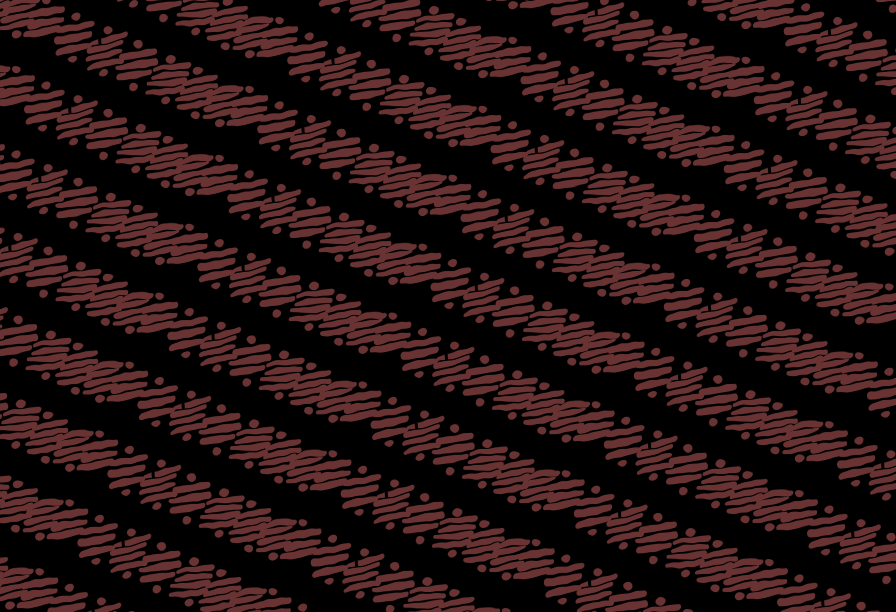
Give the GLSL for this pattern, as a Shadertoy shader.

```glsl
// Slanting bands of hand-brushed marks: clusters of 3 or 4 tapered strokes with dots
// on both sides. A skewed lattice places the clusters; seven kinds alternate along a
// band, and gradient noise roughens the outlines identically in every repeat.

const float CANVAS_HEIGHT = 786.0;               // design units, y pointing down
const vec2 LATTICE_ORIGIN = vec2(439.0, 304.0);
const vec2 CLUSTER_STEP = vec2(37.29, 16.29);    // to the next cluster in a band
const vec2 BAND_STEP = vec2(-38.5, 88.5);        // to the next band
const int KINDS = 7;
const int HOOKED = 2;
const int HEAVY = 3;
const int SPLIT = 5;
const vec3 BACKGROUND = vec3(0.0);
const vec3 MAROON = vec3(0.41, 0.20, 0.20);

// Per kind: centre offset (xy), stroke slope, stroke count
const vec4 CLUSTERS[KINDS] = vec4[KINDS](
    vec4(0.0, 0.0, -0.11, 4.0), vec4(-1.0, 1.0, -0.19, 4.0),
    vec4(-5.0, -4.0, -0.22, 4.0), vec4(-10.0, -8.0, -0.19, 3.0),
    vec4(-9.0, -4.0, -0.20, 3.0), vec4(-6.0, -3.0, -0.25, 4.0),
    vec4(-4.0, -2.0, -0.16, 3.0));

vec2 hash2(vec2 p) {
    p = vec2(dot(p, vec2(127.1, 311.7)), dot(p, vec2(269.5, 183.3)));
    return 2.0 * fract(sin(p) * 43758.5) - 1.0;
}

float gradientNoise(vec2 p) {
    vec2 i = floor(p), f = fract(p);
    vec2 u = f * f * (3.0 - 2.0 * f);
    vec2 e = vec2(1.0, 0.0);
    float top = mix(dot(hash2(i), f), dot(hash2(i + e.xy), f - e.xy), u.x);
    float bottom = mix(dot(hash2(i + e.yx), f - e.yx), dot(hash2(i + e.xx), f - e.xx), u.x);
    return mix(top, bottom, u.y);
}

// Displaces a point so that straight edges look brushed
vec2 roughen(vec2 p, float seed, float amount) {
    vec2 s = p * 0.075 + seed * 17.3;
    return p + amount * vec2(gradientNoise(s), gradientNoise(s + 41.7));
}

// Sheared, bent bar with round ends; taper makes one end thicker
float strokeDistance(vec2 p, float halfLength, float slope, float bend, float radius, float taper) {
    float t = clamp(p.x / halfLength, -1.0, 1.0);
    p.y -= slope * p.x + bend * t * t;
    return length(vec2(p.x - t * halfLength, p.y)) - radius * (1.0 + taper * t - 0.18 * t * t);
}

float dotDistance(vec2 p, float radius) {
    return length(vec2(p.x * 0.9 + p.y * 0.15, p.y * 1.08)) - radius;
}

// Stack of strokes, with a dot above and a dot below
float clusterDistance(vec2 p, int kind) {
    float seed = float(kind) + 1.0;
    vec4 shape = CLUSTERS[kind];
    p = roughen(p - shape.xy, seed, 3.0);

    float pitch = mix(13.2, 10.6, shape.w - 3.0);
    float d = 1e3;
    for (int i = 0; i < int(shape.w); i++) {
        float row = float(i) - 0.5 * (shape.w - 1.0);
        vec2 jitter = hash2(vec2(seed, float(i) + 3.0));
        vec2 q = p - vec2(-2.0 * row + 2.0 * jitter.x, row * pitch);
        float halfLength = 22.0 - 1.6 * abs(row) + 2.0 * jitter.y;
        bool top = i == 0;
        float bend = (top && kind == HOOKED) ? 5.0 : 1.2 * jitter.x;
        float bar = strokeDistance(q, halfLength, shape.z, bend, 0.37 * pitch, 0.2 * jitter.y);
        if (top && kind == SPLIT) bar = max(bar, 2.0 - abs(q.x + 11.0));
        d = min(d, bar);
    }

    vec2 wobble = hash2(vec2(seed, 9.0));
    if (kind != HOOKED) d = min(d, dotDistance(p - vec2(3.0, -27.0) - 1.5 * wobble, 5.3));
    if (kind != HEAVY) d = min(d, dotDistance(p - vec2(-3.0, 27.5) + 1.5 * wobble.yx, 5.3));
    return d;
}

// Nearest mark among the neighbouring clusters of the band
float patternDistance(vec2 p) {
    mat2 lattice = mat2(CLUSTER_STEP, BAND_STEP);
    vec2 cell = round(inverse(lattice) * p);
    float d = 1e3;
    for (int k = -1; k <= 1; k++) {
        vec2 id = cell + vec2(float(k), 0.0);
        int kind = int(mod(id.x + 0.5, float(KINDS)));
        d = min(d, clusterDistance(p - lattice * id, kind));
    }
    return d;
}

void mainImage(out vec4 fragColor, in vec2 fragCoord) {
    float pixel = CANVAS_HEIGHT / iResolution.y;
    vec2 p = vec2(fragCoord.x, iResolution.y - fragCoord.y) * pixel;
    float d = patternDistance(p - LATTICE_ORIGIN);
    float ink = 1.0 - smoothstep(-0.7 * pixel, 0.7 * pixel, d);
    fragColor = vec4(mix(BACKGROUND, MAROON, ink), 1.0);
}
```
